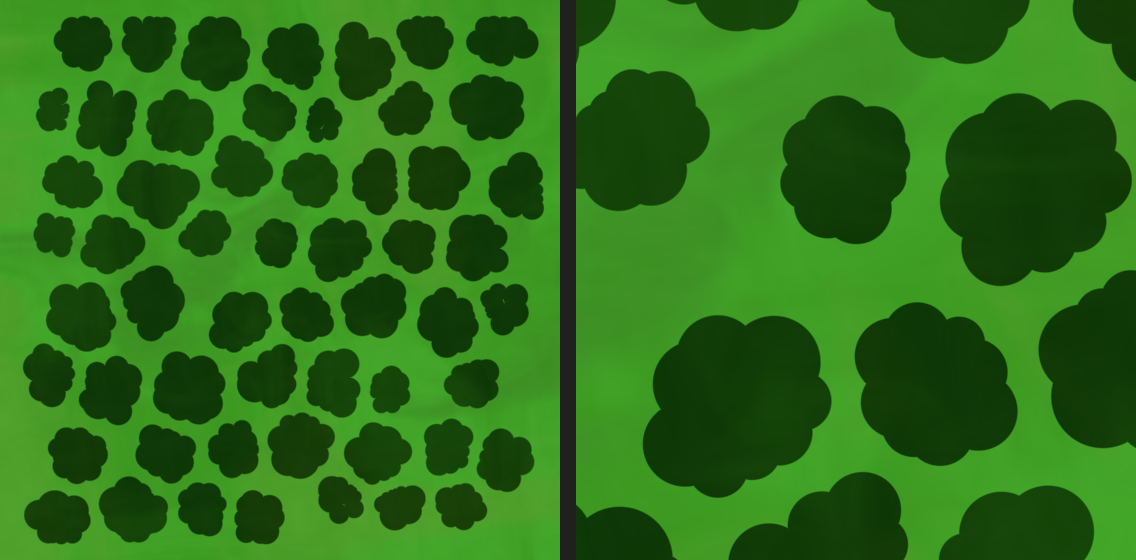
Left: the whole. Right: its middle third, enlarged.
A WebGL 1 fragment shader for this pattern:

```glsl
precision highp float;

uniform vec2 u_resolution;

const vec2 GRID = vec2(7.0, 8.0);
const float MARGIN = 0.028;
const float HALF_GAP = 0.008;
const float WEIGHT_SPAN = 0.004;
const float LOBES = 8.0;

const vec3 GRASS_DULL = vec3(0.24, 0.55, 0.14);
const vec3 GRASS_MID = vec3(0.24, 0.60, 0.13);
const vec3 GRASS_LIGHT = vec3(0.26, 0.65, 0.16);
const vec3 GRASS_OLIVE = vec3(0.34, 0.62, 0.18);
const vec3 LEAF_DARK = vec3(0.055, 0.22, 0.025);
const vec3 LEAF_LIGHT = vec3(0.085, 0.275, 0.035);
const vec3 LEAF_BROWN = vec3(0.10, 0.235, 0.025);

float hash(vec2 p, float seed) {
  return fract(sin(dot(p, vec2(127.1, 311.7)) + seed * 74.7) * 43758.55);
}

// Smoky mottling from layered, warped sines, roughly -1 to 1
float mottle(vec2 p, float seed) {
  float sum = 0.0;
  float amp = 0.6;
  for (int i = 0; i < 5; i++) {
    p = mat2(0.8, 0.6, -0.6, 0.8) * p * 1.8 + seed;
    p += 0.8 * sin(p.yx * 1.1);
    sum += amp * sin(p.x) * sin(p.y);
    amp *= 0.6;
  }
  return sum;
}

vec2 pitch() {
  return (1.0 - 2.0 * MARGIN) / (GRID + vec2(0.5, 0.0));
}

// Staggered grid: id of the cell at p, moved by a whole offset
vec2 cellAt(vec2 p, vec2 offset) {
  vec2 g = (p - MARGIN) / pitch();
  float row = floor(g.y) + offset.y;
  return vec2(floor(g.x - 0.5 * mod(row, 2.0)) + offset.x, row);
}

// Jittered centre (xy) and power weight (z); cells off the grid never win
vec3 siteOf(vec2 id) {
  vec2 jitter = 0.5 * (vec2(hash(id, 1.0), hash(id, 2.0)) - 0.5);
  vec2 stagger = vec2(0.5 * mod(id.y, 2.0), 0.0);
  vec2 centre = MARGIN + (id + 0.5 + stagger + jitter) * pitch();
  bool inside = all(greaterThanEqual(id, vec2(0.0))) && all(lessThan(id, GRID));
  return vec3(centre, inside ? WEIGHT_SPAN * hash(id, 3.0) : -9.0);
}

// Largest reach of a lobe that stays behind a border at the given distance
float limitReach(float border, float cosine, float lobeShare) {
  return max(border, 0.012) / max(mix(cosine, 1.0, lobeShare), 0.05);
}

// Free reach from a site along dir, bounded by neighbours and margins
float freeReach(vec3 site, vec2 dir, float lobeShare) {
  float reach = mix(0.045, 0.088, site.z / WEIGHT_SPAN);
  for (int y = -1; y <= 1; y++) {
    for (int x = -1; x <= 1; x++) {
      vec3 other = siteOf(cellAt(site.xy, vec2(x, y)));
      vec2 gap = other.xy - site.xy;
      float d = length(gap);
      if (d < 0.001) continue;
      float border = 0.5 * (d * d + site.z - other.z) / d - HALF_GAP;
      reach = min(reach, limitReach(border, dot(dir, gap) / d, lobeShare));
    }
  }
  for (int i = 0; i < 2; i++) {
    float side = float(i) * 2.0 - 1.0;
    vec2 wall = 0.5 - MARGIN - side * (site.xy - 0.5);
    reach = min(reach, limitReach(wall.x, side * dir.x, lobeShare));
    reach = min(reach, limitReach(wall.y, side * dir.y, lobeShare));
  }
  return reach;
}

// Signed distance to a crown: a core disc ringed by round lobes
float crownDistance(vec2 p, vec3 site, vec2 id) {
  vec2 q = p - site.xy;
  float dist = length(q) - 0.86 * freeReach(site, vec2(1.0, 0.0), 1.0);
  for (float i = 0.0; i < LOBES; i++) {
    float turn = i + 0.55 * hash(id, 10.0 + i) + hash(id, 4.0);
    float angle = 6.28319 * turn / LOBES;
    float share = mix(0.33, 0.48, hash(id, 20.0 + i));
    vec2 dir = vec2(cos(angle), sin(angle));
    float reach = freeReach(site, dir, share) * mix(0.92, 1.0, hash(id, 30.0 + i));
    dist = min(dist, length(q - dir * reach * (1.0 - share)) - reach * share);
  }
  return dist;
}

void main() {
  vec2 p = gl_FragCoord.xy / u_resolution;
  float pixel = 1.0 / min(u_resolution.x, u_resolution.y);

  // Owning cell of the power diagram
  float best = 100.0;
  vec2 id = vec2(0.0);
  for (int y = -1; y <= 1; y++) {
    for (int x = -1; x <= 1; x++) {
      vec2 cell = cellAt(p, vec2(x, y));
      vec3 s = siteOf(cell);
      float power = dot(p - s.xy, p - s.xy) - s.z;
      if (power < best) { best = power; id = cell; }
    }
  }

  // Ground, paler and duller towards the left rim
  float tone = mottle(p * 4.0, 1.3);
  float patches = mottle(p * 3.0, 5.1);
  float rim = smoothstep(0.14, 0.0, p.x);
  vec3 grass = mix(GRASS_MID, GRASS_LIGHT, smoothstep(-0.5, 0.5, tone));
  grass = mix(grass, GRASS_OLIVE, 0.6 * smoothstep(0.0, 0.8, patches + 0.5 * rim));
  grass = mix(grass, GRASS_DULL, 0.8 * smoothstep(0.2, 0.8, -patches));

  // Crowns, each with a slight shade of its own
  float shade = tone + 0.7 * (hash(id, 6.0) - 0.5);
  vec3 leaf = mix(LEAF_DARK, LEAF_LIGHT, smoothstep(-0.4, 0.6, shade));
  leaf = mix(leaf, LEAF_BROWN, 0.6 * smoothstep(0.1, 0.7, patches));

  float dist = crownDistance(p, siteOf(id), id);
  vec3 color = mix(leaf, grass, smoothstep(-pixel, pixel, dist));
  gl_FragColor = vec4(color + 0.008 * mottle(p * 30.0, 2.7), 1.0);
}
```
